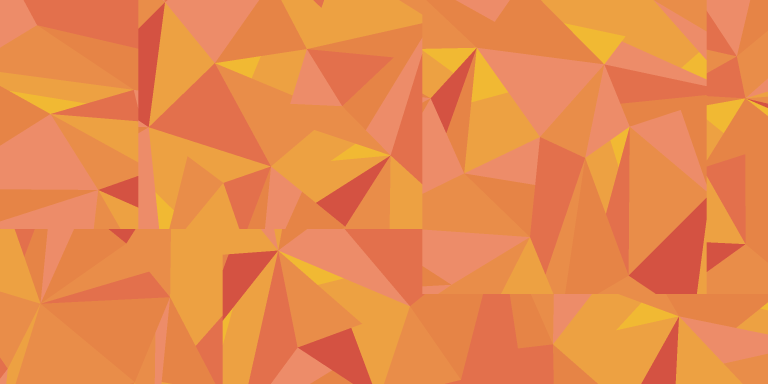
Reproduce this background procedurally as a WebGL 2 fragment shader.

```glsl
#version 300 es
precision highp float;
// Flat mosaic of warm triangles: a tilted, jittered grid of quads is cut along
// diagonals, and barycentric weights split triangles into fans and tips.
// Straight-edged blocks each show a different part of the mesh.

uniform vec2 u_resolution;
out vec4 outColor;

vec2 hash2(vec2 p) {
    vec3 q = fract(p.xyx * vec3(0.1031, 0.1030, 0.0973));
    q += dot(q, q.yzx + 33.33);
    return fract((q.xx + q.yz) * q.zy);
}

// Jittered mesh vertex
vec2 vertex(vec2 id) {
    return id + 0.66 * (hash2(id + 40.0) - 0.5);
}

float cross2(vec2 a, vec2 b) { return a.x * b.y - a.y * b.x; }

vec3 barycentric(vec2 p, vec2 a, vec2 b, vec2 c) {
    float area = cross2(b - a, c - a);
    if (abs(area) < 1e-4) return vec3(-1.0);
    vec3 w = vec3(cross2(b - p, c - p), cross2(c - p, a - p), cross2(a - p, b - p));
    return w / area;
}

// Palette by cumulative share; some amber triangles get a yellow tip
vec3 palette(float t, vec3 w, float tipChance) {
    if (t < 0.195) return vec3(0.902, 0.518, 0.275);
    if (t < 0.425) {
        bool tip = tipChance < 0.55 && w.x - 0.15 * w.y > 0.5;
        return tip ? vec3(0.945, 0.725, 0.20) : vec3(0.93, 0.63, 0.26);
    }
    if (t < 0.58) return vec3(0.93, 0.55, 0.41);
    if (t < 0.745) return vec3(0.89, 0.44, 0.30);
    if (t < 0.805) return vec3(0.83, 0.32, 0.26);
    return vec3(0.914, 0.553, 0.286);
}

// Colour of the triangle inside weights w; k tells the two halves of a quad apart
vec3 triangleColor(vec2 cell, float k, vec3 w) {
    vec2 h = hash2(cell + 17.3 * k + 5.0);
    w = h.x < 0.33 ? w.yzx : h.x < 0.66 ? w.zxy : w;
    float t = dot(cell, vec2(0.7549, 0.5698)) + 0.5 * k;
    // A line from one corner cuts under half of the triangles in two
    if (h.y < 0.45 && w.y < (0.35 + 0.6 * h.y) * (w.y + w.z)) t += 0.37;
    return palette(fract(t), w, fract(h.x * 7.0 + h.y));
}

vec3 mesh(vec2 p) {
    vec2 base = floor(p);
    for (int i = 0; i < 9; i++) {
        vec2 cell = base + vec2(i % 3 - 1, i / 3 - 1);
        vec2 a = vertex(cell), b = vertex(cell + vec2(1, 0));
        vec2 c = vertex(cell + 1.0), d = vertex(cell + vec2(0, 1));
        // Turn the corner order to pick the other diagonal
        if (hash2(cell + 90.0).x < 0.5) {
            vec2 first = a;
            a = b; b = c; c = d; d = first;
        }
        vec3 w = barycentric(p, a, b, c);
        if (min(w.x, min(w.y, w.z)) > -1e-4) return triangleColor(cell, 0.0, w);
        w = barycentric(p, a, c, d);
        if (min(w.x, min(w.y, w.z)) > -1e-4) return triangleColor(cell, 1.0, w);
    }
    return vec3(0.91, 0.53, 0.28);
}

vec3 mosaic(vec2 p) {
    // Staggered blocks, each with its own offset into the mesh
    float row = floor((p.y + 0.396 + 0.17 * floor(p.x / 1.1)) / 0.8);
    float column = floor((p.x + 0.38 - 0.22 * (1.0 - row)) / 0.74);
    vec2 offset = 9.0 * hash2(vec2(column, row) + 21.0);
    // The tilt sets the main edge directions
    mat2 tilt = mat2(cos(0.65), -sin(0.65), sin(0.65), cos(0.65));
    return mesh(tilt * p / 0.24 + offset + 30.0);
}

void main() {
    // Average 3 x 3 samples for smooth edges
    vec3 color = vec3(0.0);
    for (int i = 0; i < 9; i++) {
        vec2 shift = vec2(i % 3 - 1, i / 3 - 1) / 3.0;
        color += mosaic((gl_FragCoord.xy + shift) / u_resolution.y);
    }
    outColor = vec4(color / 9.0, 1.0);
}
```
